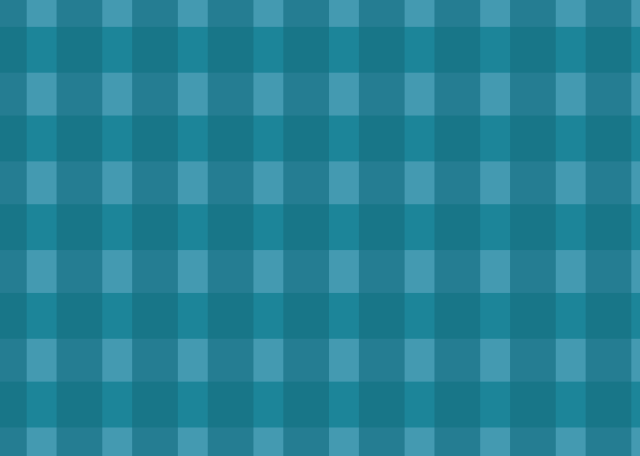
Give the GLSL for this pattern, as a WebGL 2 fragment shader.

```glsl
#version 300 es
precision highp float;

#define REPEATS vec2(8.468, 5.141)
#define BAND_CENTER vec2(0.551, 0.080)
#define BAND_WIDTH vec2(0.395, 0.483)
#define GROUND_COLOR vec3(0.094, 0.463, 0.533)
#define COLUMN_COLOR vec3(0.110, 0.522, 0.600)
#define ROW_COLOR vec3(0.145, 0.490, 0.573)
#define CROSSING_COLOR vec3(0.265, 0.602, 0.696)

uniform vec2 u_resolution;
out vec4 fragColor;

// Coverage of the repeating bands: x for columns, y for rows
vec2 bandCoverage(vec2 cell, vec2 pixel) {
    vec2 fromCenter = abs(fract(cell - BAND_CENTER + 0.5) - 0.5);
    vec2 edgeDistance = fromCenter - 0.5 * BAND_WIDTH;
    return clamp(0.5 - edgeDistance / pixel, 0.0, 1.0);
}

void main() {
    vec2 uv = gl_FragCoord.xy / u_resolution;
    vec2 pixel = REPEATS / u_resolution;
    vec2 band = bandCoverage(uv * REPEATS, pixel);

    // Blend the four tones of the gingham weave
    vec3 darkRow = mix(GROUND_COLOR, COLUMN_COLOR, band.x);
    vec3 lightRow = mix(ROW_COLOR, CROSSING_COLOR, band.x);
    fragColor = vec4(mix(darkRow, lightRow, band.y), 1.0);
}
```
